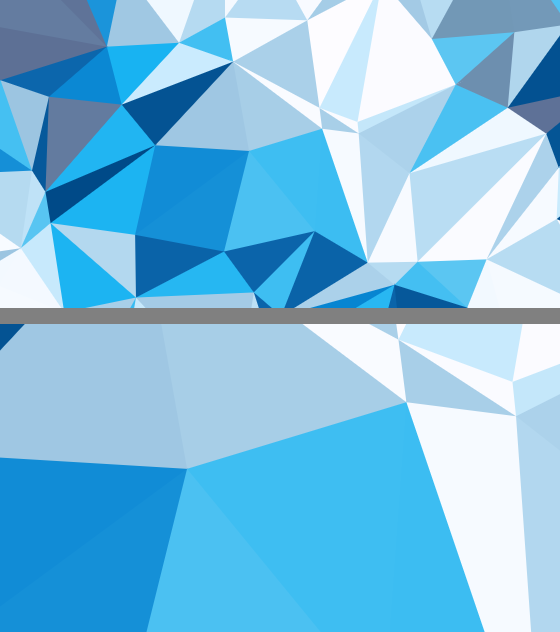
Top: the whole. Bottom: its middle third, enlarged.
A WebGL 2 fragment shader for this background:

```glsl
#version 300 es
precision highp float;
// Low-poly background of flat white, pale, cyan, blue, navy and slate triangles.
// A strongly jittered grid gives quads, each cut along its sounder diagonal;
// tones run from light to dark in broad waves, scattered from triangle to triangle.

#define ROWS 4.2           // grid cells per canvas height
#define JITTER 0.47        // vertex offset in cells, must stay below 0.5
#define SEED 57.0
#define TONE_SCATTER 0.4   // tone spread between neighbouring triangles
#define WHITE_SHARE 0.26   // shares of the light to dark scale
#define PALE_SHARE 0.28
#define CYAN_SHARE 0.18
#define BLUE_SHARE 0.14    // navy takes what remains
#define SLATE_CHANCE 0.35  // chance of slate in the upper corners

uniform vec2 u_resolution;
out vec4 fragColor;

// Two ends of each tone: white, pale, cyan, blue, navy, slate
const vec3 TONE_A[6] = vec3[6](
    vec3(1.00, 0.99, 1.00), vec3(0.80, 0.93, 1.00), vec3(0.09, 0.70, 0.95),
    vec3(0.00, 0.50, 0.81), vec3(0.00, 0.29, 0.53), vec3(0.36, 0.43, 0.58));
const vec3 TONE_B[6] = vec3[6](
    vec3(0.93, 0.97, 1.00), vec3(0.61, 0.77, 0.88), vec3(0.37, 0.78, 0.95),
    vec3(0.12, 0.59, 0.86), vec3(0.05, 0.41, 0.69), vec3(0.45, 0.60, 0.72));

vec3 hash3(vec2 cell, float salt) {
    uvec3 v = uvec3(ivec3(vec3(cell, salt) + SEED));
    v = v * 1664525u + 1013904223u;
    for (int i = 0; i < 2; i++) {
        v.x += v.y * v.z;
        v.y += v.z * v.x;
        v.z += v.x * v.y;
        v ^= v >> 16u;
    }
    return vec3(v >> 16u) / 65536.0;
}

vec2 vertexAt(vec2 cell) {
    return cell + JITTER * (2.0 * hash3(cell, 0.0).xy - 1.0);
}

float cross2(vec2 a, vec2 b) {
    return a.x * b.y - a.y * b.x;
}

float signedArea(vec2 a, vec2 b, vec2 c) {
    return 0.5 * cross2(b - a, c - a);
}

// Signed distance to the line a-b, positive on its left
float edgeDistance(vec2 p, vec2 a, vec2 b) {
    return cross2(b - a, p - a) / length(b - a);
}

// Flat colour of one triangle, by cell, half and centre on the canvas (0 to 1)
vec3 triangleColor(vec2 cell, float side, vec2 centre) {
    vec3 rnd = hash3(cell, side + 1.0);
    float scatter = fract(dot(vec3(cell, side), vec3(0.618, 0.755, 0.43))
                          + 0.3 * rnd.x) - 0.5;

    // Triangle wave keeps all tones equally likely: dark at the upper corners
    float phase = centre.x + 0.5 * centre.y + TONE_SCATTER * scatter;
    float darkness = 1.0 - abs(2.0 * fract(phase) - 1.0);
    float corner = smoothstep(0.25, 0.42, abs(centre.x - 0.5))
                 * smoothstep(0.35, 0.60, centre.y);

    float paleEnd = WHITE_SHARE + PALE_SHARE;
    float cyanEnd = paleEnd + CYAN_SHARE;
    int tone = 4;
    if (rnd.y < SLATE_CHANCE * corner) tone = 5;
    else if (darkness < WHITE_SHARE) tone = 0;
    else if (darkness < paleEnd) tone = 1;
    else if (darkness < cyanEnd) tone = 2;
    else if (darkness < cyanEnd + BLUE_SHARE) tone = 3;
    return mix(TONE_A[tone], TONE_B[tone], rnd.z);
}

// Adds a counter-clockwise triangle as colour times coverage, plus coverage
void addTriangle(inout vec4 sum, vec2 p, vec2 a, vec2 b, vec2 c,
                 vec2 cell, float side) {
    float pixel = ROWS / u_resolution.y;
    float inside = min(edgeDistance(p, a, b),
                       min(edgeDistance(p, b, c), edgeDistance(p, c, a)));
    float cover = clamp(inside / pixel + 0.5, 0.0, 1.0);
    vec2 centre = (a + b + c) / (3.0 * ROWS);
    centre.x *= u_resolution.y / u_resolution.x;
    if (cover > 0.0) sum += cover * vec4(triangleColor(cell, side, centre), 1.0);
}

void main() {
    vec2 p = gl_FragCoord.xy / u_resolution.y * ROWS;
    vec4 sum = vec4(0.0);

    // Jitter can push a quad one cell away, so test the 3 x 3 block
    for (int y = -1; y <= 1; y++) {
        for (int x = -1; x <= 1; x++) {
            vec2 cell = floor(p) + vec2(x, y);
            vec2 a = vertexAt(cell);
            vec2 b = vertexAt(cell + vec2(1.0, 0.0));
            vec2 c = vertexAt(cell + vec2(1.0, 1.0));
            vec2 d = vertexAt(cell + vec2(0.0, 1.0));

            // The diagonal with the larger smallest half is always valid
            float splitAC = min(signedArea(a, b, c), signedArea(a, c, d));
            float splitBD = min(signedArea(a, b, d), signedArea(b, c, d));
            bool useAC = splitAC > splitBD;
            addTriangle(sum, p, a, b, useAC ? c : d, cell, 0.0);
            addTriangle(sum, p, useAC ? a : b, c, d, cell, 1.0);
        }
    }
    fragColor = vec4(sum.rgb / max(sum.a, 0.001), 1.0);
}
```
